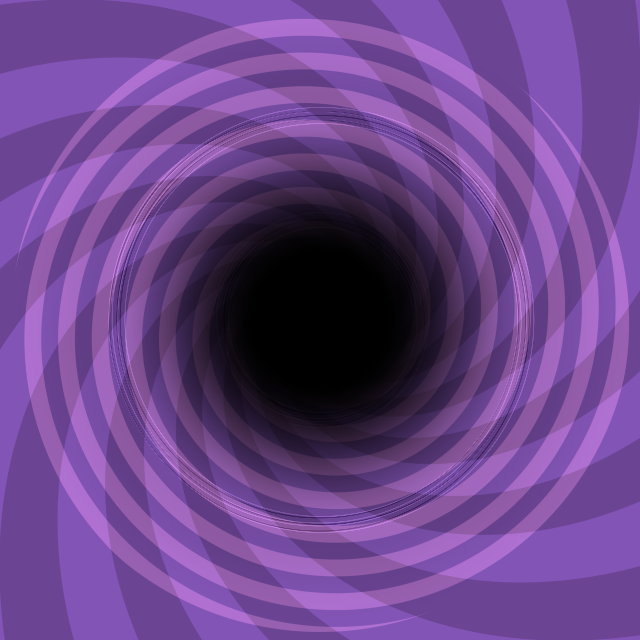
This background is drawn by a three.js fragment shader. Its source:

```glsl
varying vec2 vUv;

const float TAU = 6.2831853;
const float EDGE = 0.0011;

const vec3 ARM_DARK = vec3(0.42, 0.265, 0.58);
const vec3 ARM_LIGHT = vec3(0.51, 0.33, 0.71);
const vec3 PINK_GLOW = vec3(0.175, 0.11, 0.11);
const vec3 RIM_GLOW = vec3(0.13, 0.10, 0.14);

// Soft square wave; slope is the phase change per canvas unit
float stripe(float phase, float slope) {
  float soft = min(EDGE * slope, 1.0);
  return smoothstep(-soft, soft, sin(phase));
}

// Arms that follow a logarithmic spiral
float logArms(vec2 p, float count, float twist, float offset) {
  float r = max(length(p), 0.01);
  float phase = count * (atan(p.y, p.x) - twist * log(r / 0.5)) - offset;
  return stripe(phase, count * sqrt(1.0 + twist * twist) / r);
}

// Evenly spaced rings that wind inward clockwise
float woundRings(vec2 p, float count, float spacing, float start) {
  float r = max(length(p), 0.01);
  float turn = 0.25 * TAU - atan(p.y, p.x);
  float phase = TAU * (r - start) / spacing + count * turn;
  return stripe(phase, length(vec2(TAU / spacing, count / r)));
}

float thinRing(vec2 p, vec2 centre, float radius, float width) {
  float d = abs(length(p - centre) - radius);
  return 1.0 - smoothstep(width * 0.4, width, d);
}

// Signed sum of fine pale and dark lines within a narrow band
float fineRings(vec2 p, float inner, float outer, float width) {
  float sum = 0.0;
  for (int i = 0; i < 7; i++) {
    float k = float(i);
    vec2 drift = 0.0022 * vec2(cos(k * 2.1), sin(k * 2.1));
    float radius = mix(inner, outer, k / 6.0);
    float tone = mod(k, 2.0) < 0.5 ? 1.0 : -1.0;
    sum += tone * thinRing(p, drift, radius, width);
  }
  return sum;
}

void main() {
  vec2 p = vUv - 0.5;
  vec2 discPoint = p + vec2(0.0, 0.0045);
  float r = length(p);

  // Broad spiral arms
  float arms = logArms(p, 12.0, 1.309, 1.047);
  vec3 color = mix(ARM_DARK, ARM_LIGHT, arms);

  // Pink rings inside the disc
  float disc = 1.0 - smoothstep(-EDGE, EDGE, length(discPoint) - 0.483);
  float rings = woundRings(discPoint, 3.0, 0.0527, 0.448);
  float shade = 1.0 - 0.11 * (1.0 - smoothstep(0.34, 0.48, r));
  color = color * mix(1.0, shade, disc) + PINK_GLOW * rings * disc;

  // Fine lines around the rim
  color += RIM_GLOW * fineRings(p, 0.307, 0.332, 0.0013);

  // Dark core
  color *= smoothstep(0.098, 0.335, r);

  // Faint inner lines
  color += 0.12 * RIM_GLOW * fineRings(p, 0.145, 0.168, 0.0015);

  gl_FragColor = vec4(clamp(color, 0.0, 1.0), 1.0);
}
```
